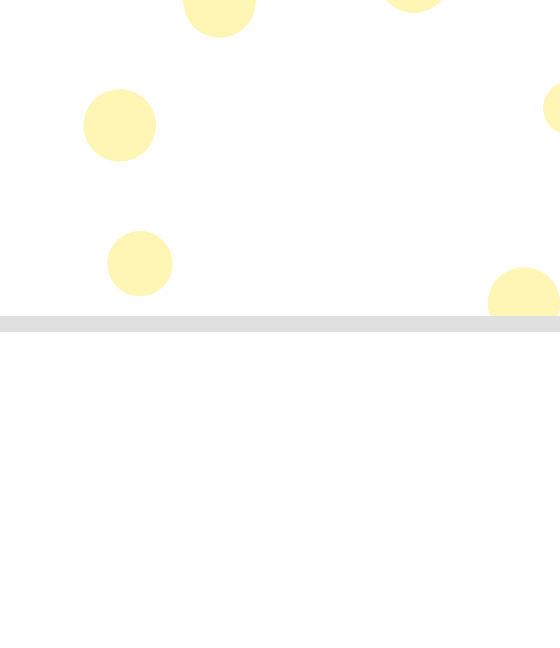
Top, the full canvas; bottom, a detail of the centre.
This pattern is drawn by a WebGL 1 fragment shader. Its source:

```glsl
precision highp float;
// Pale yellow discs strewn along a loose oval on a white ground.

uniform vec2 u_resolution;

const float TAU = 6.2831853;

// Lengths are in canvas heights, angles in turns.
const vec3  GROUND_COLOR  = vec3(1.0, 1.0, 1.0);
const vec3  DISC_COLOR    = vec3(1.0, 0.966, 0.71);
const int   DISC_COUNT    = 6;
const vec2  OVAL_CENTER   = vec2(1.10, 0.46);
const vec2  OVAL_RADII    = vec2(0.74, 0.64);
const float START_TURN    = -0.114;  // angle of the first disc
const float TURN_STEP     = 0.138;   // mean angle between discs
const float TURN_BUNCHING = 0.0444;  // uneven spacing along the oval
const float DISC_RADIUS   = 0.1146;
const float SHRINK_AMOUNT = 0.038;   // radius lost by the smaller discs
const float SHRINK_FADE   = 0.24;
const float EDGE_PIXELS   = 1.0;     // width of the smoothed rim

// Position on the oval, with the discs spread unevenly.
vec2 discCenter(float index) {
    float bunching = TURN_BUNCHING * sin(index * TAU * 0.1);
    float angle = TAU * (START_TURN + TURN_STEP * index + bunching);
    return OVAL_CENTER + OVAL_RADII * vec2(cos(angle), sin(angle));
}

// Every fourth disc is smaller, less so further along.
float discRadius(float index) {
    float dip = max(sin(index * TAU * 0.25), 0.0);
    return DISC_RADIUS - SHRINK_AMOUNT * dip * exp(-SHRINK_FADE * index);
}

void main() {
    vec2 point = gl_FragCoord.xy / u_resolution.y;
    float halfEdge = 0.5 * EDGE_PIXELS / u_resolution.y;

    // Signed distance to the nearest disc
    float nearest = 10.0;
    for (int i = 0; i < DISC_COUNT; i++) {
        float index = float(i);
        float dist = length(point - discCenter(index)) - discRadius(index);
        nearest = min(nearest, dist);
    }

    float coverage = 1.0 - smoothstep(-halfEdge, halfEdge, nearest);
    gl_FragColor = vec4(mix(GROUND_COLOR, DISC_COLOR, coverage), 1.0);
}
```
